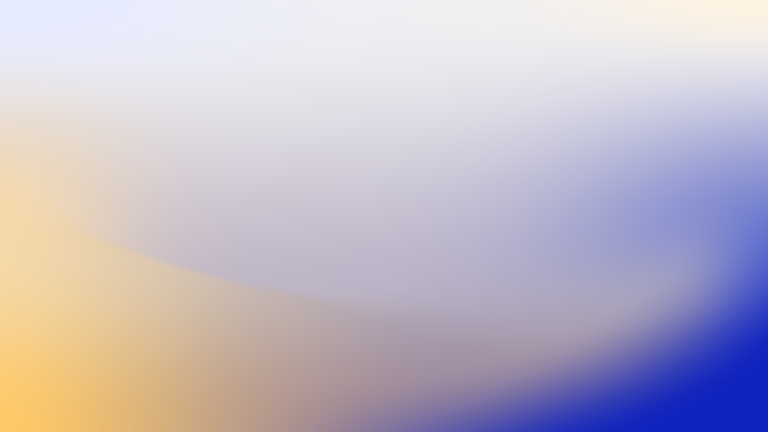
Give the GLSL for this background, as a WebGL 2 fragment shader.

```glsl
#version 300 es
precision highp float;
// Soft abstract backdrop: a pale vertical gradient with tinted corner glows,
// a warm translucent sheet below a curved edge, and deep blue at lower right.
// Layers are blended with gaussian glows, a parabola and an ellipse.

uniform vec2 u_resolution;
out vec4 fragColor;

const vec3 MIST = vec3(0.94, 0.94, 0.95);
const vec3 LILAC = vec3(0.735, 0.70, 0.77);
const vec3 ICE = vec3(0.90, 0.92, 1.0);
const vec3 CREAM = vec3(1.0, 0.955, 0.88);
const vec3 PEACH = vec3(0.97, 0.86, 0.69);
const vec3 PERIWINKLE = vec3(0.45, 0.50, 0.82);
const vec3 DEEP_BLUE = vec3(0.06, 0.14, 0.74);

// Elliptical gaussian glow, 1 at its center
float glow(vec2 p, vec2 center, vec2 radius) {
    vec2 d = (p - center) / radius;
    return exp(-dot(d, d));
}

// Smooth falling step: 1 below lo, 0 above hi
float fall(float lo, float hi, float v) {
    return 1.0 - smoothstep(lo, hi, v);
}

// Horizontal blend of three colors
vec3 ramp(float x, vec3 left, vec3 middle, vec3 right) {
    vec3 c = mix(left, middle, smoothstep(-0.02, 0.35, x));
    return mix(c, right, smoothstep(0.2, 0.6, x));
}

// Pale upper field with its corner tints
vec3 skyColor(vec2 p) {
    vec3 c = mix(LILAC, MIST, smoothstep(0.25, 1.0, p.y));
    c = mix(c, PEACH, exp(-pow(p.x / 0.17, 2.0)) * fall(0.45, 0.95, p.y));
    c = mix(c, PERIWINKLE, glow(p, vec2(1.05, 0.45), vec2(0.30, 0.27)));
    c = mix(c, ICE, glow(p, vec2(0.03, 1.0), vec2(0.30, 0.18)));
    return mix(c, CREAM, glow(p, vec2(1.0, 1.02), vec2(0.25, 0.13)));
}

// Warm sheet, deepening toward the bottom
vec3 sheetColor(vec2 p) {
    vec3 high = ramp(p.x, vec3(0.96, 0.85, 0.66), vec3(0.81, 0.75, 0.71), vec3(0.70, 0.675, 0.74));
    vec3 low = ramp(p.x, vec3(1.0, 0.79, 0.40), vec3(0.77, 0.64, 0.52), vec3(0.60, 0.52, 0.60));
    return mix(high, low, fall(0.0, 0.42, p.y));
}

// Sheet coverage: crisp along the left of the arc, diffuse at both ends
float sheetMask(vec2 p) {
    float arc = 0.292 + 0.8 * pow(abs(p.x - 0.57), 2.0);
    float softness = 0.012 + 0.16 * smoothstep(0.35, 0.8, p.x) + 0.1 * fall(0.0, 0.15, p.x);
    return fall(-softness, softness, p.y - arc) * fall(0.88, 1.0, p.x);
}

// Blue outside a large ellipse, limited to the lower right
float blueMask(vec2 p) {
    float rim = length((p - vec2(0.45, 0.6)) / vec2(0.55, 0.58));
    return smoothstep(0.82, 1.25, rim) * smoothstep(0.3, 0.75, p.x) * fall(0.2, 0.62, p.y);
}

void main() {
    vec2 uv = gl_FragCoord.xy / u_resolution;
    vec3 color = mix(skyColor(uv), sheetColor(uv), sheetMask(uv));
    color = mix(color, DEEP_BLUE, blueMask(uv));
    fragColor = vec4(color, 1.0);
}
```
